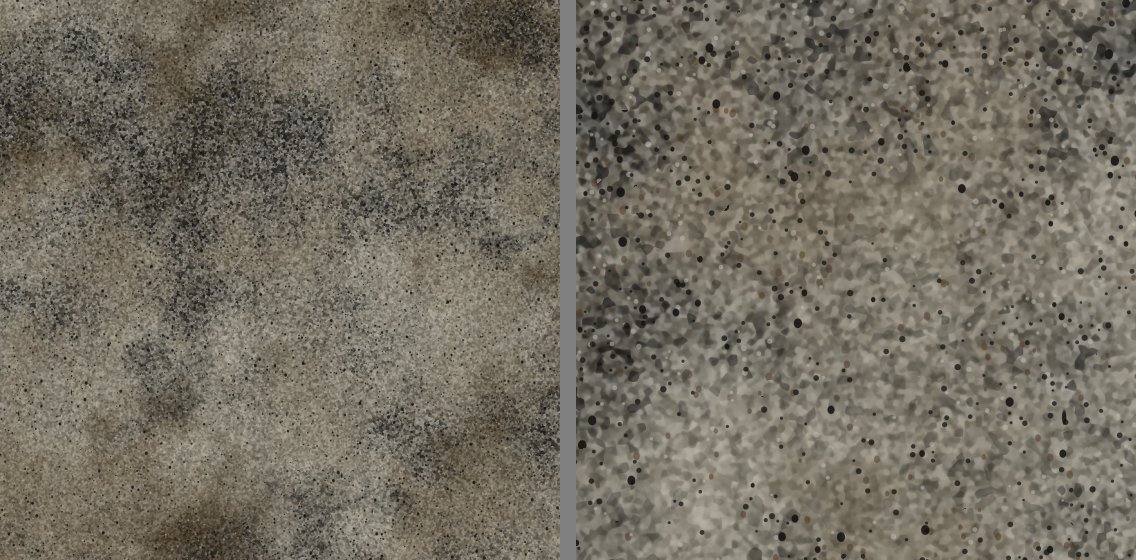
Left, the full canvas; right, a detail of the centre.
This texture is drawn by a WebGL 1 fragment shader. Its source:

```glsl
precision highp float;
// Weathered concrete: a tan and pale mottled ground with brown stains and
// grey soot, covered in gritty grain, small dark pits and short scratches.
// Clouds and grain are blended cellular noise; pits are jittered cell dots.

uniform vec2 u_resolution;

const vec3 TAN = vec3(0.480, 0.440, 0.370);
const vec3 PALE = vec3(0.575, 0.555, 0.500);
const vec3 BROWN = vec3(0.270, 0.225, 0.155);
const vec3 SOOT = vec3(0.225, 0.230, 0.225);
const vec3 STEEL = vec3(0.510, 0.505, 0.480);
const vec3 RUST = vec3(0.310, 0.230, 0.130);
const vec3 PIT = vec3(0.070, 0.070, 0.065);
const vec3 CHALK = vec3(0.740, 0.730, 0.690);

// Three random values per cell.
vec3 hash3(vec2 cell) {
  vec3 q = fract(cell.xyx * vec3(0.1031, 0.1030, 0.0973));
  q += dot(q, q.yxz + 33.33);
  return fract((q.xxy + q.yzz) * q.zyx);
}

// Random cell values blended by distance to their jittered points.
float cellBlend(vec2 p, float seed) {
  vec2 cell = floor(p);
  vec2 local = p - cell;
  float total = 0.0;
  float weights = 0.0;
  for (int y = -1; y <= 1; y++) {
    for (int x = -1; x <= 1; x++) {
      vec2 offset = vec2(float(x), float(y));
      vec3 rnd = hash3(cell + offset + seed);
      vec2 d = offset + rnd.xy - local;
      float w = exp(-5.0 * dot(d, d));
      total += w * rnd.z;
      weights += w;
    }
  }
  return total / weights;
}

// Four octaves of blended cells, centred on 0.5.
float clouds(vec2 p, float seed) {
  float sum = 0.0;
  float amplitude = 0.5;
  float norm = 0.0;
  for (int i = 0; i < 4; i++) {
    sum += amplitude * cellBlend(p, seed + float(i) * 19.0);
    norm += amplitude;
    amplitude *= 0.55;
    p = mat2(1.6, 1.2, -1.2, 1.6) * p;
  }
  return sum / norm;
}

// Scattered dots; unequal scales stretch them into scratches.
float specks(vec2 uv, vec2 scale, float density, vec2 radii, float seed) {
  vec2 p = uv * scale;
  vec2 cell = floor(p);
  vec2 local = p - cell;
  float soft = 0.7 * max(scale.x, scale.y) / u_resolution.y;
  float cover = 0.0;
  for (int y = -1; y <= 1; y++) {
    for (int x = -1; x <= 1; x++) {
      vec2 offset = vec2(float(x), float(y));
      vec3 rnd = hash3(cell + offset + seed);
      float radius = mix(radii.x, radii.y, fract(rnd.z * 57.0));
      float d = length(offset + rnd.xy - local);
      float disc = 1.0 - smoothstep(radius - soft, radius + soft, d);
      cover = max(cover, disc * step(rnd.z, density));
    }
  }
  return cover;
}

void main() {
  vec2 uv = gl_FragCoord.xy / u_resolution.y;

  // Broad masks
  float soot = smoothstep(0.40, 0.78, clouds(uv * 4.2, 11.0));
  float smudge = smoothstep(0.52, 0.84, clouds(uv * 7.5, 337.0));
  float brown = smoothstep(0.48, 0.80, clouds(uv * vec2(3.6, 4.8), 137.0));
  float ground = clouds(uv * vec2(7.0, 5.5), 263.0);
  float streak = cellBlend(uv * vec2(45.0, 9.0), 71.0);

  // Ground, stains and soot
  vec3 color = mix(TAN, PALE, smoothstep(0.22, 0.76, ground));
  color = mix(color, STEEL, 0.55 * soot);
  color = mix(color, BROWN, 0.75 * brown);
  color = mix(color, SOOT, 0.45 * soot * soot + 0.45 * smudge);
  color *= 1.0 + 0.08 * (streak - 0.5);

  // Gritty grain, with dark flecks gathered in the soot
  float grain = cellBlend(uv * 310.0, 31.0) - 0.5;
  float grit = cellBlend(uv * 170.0, 91.0) - 0.5;
  float fleck = cellBlend(uv * 200.0, 53.0);
  float grime = clamp(soot + 0.6 * smudge, 0.0, 1.0);
  color += (0.19 + 0.12 * grime) * grain + 0.08 * grit;
  color = mix(color, PIT, (0.12 + 0.58 * grime) * smoothstep(0.60, 0.86, fleck));

  // Pits, rust dots, chalk dots and vertical scratches
  float rust = specks(uv, vec2(150.0, 120.0), 0.08 + 0.12 * brown, vec2(0.14, 0.32), 401.0);
  float finePits = specks(uv, vec2(170.0), 0.08 + 0.14 * grime, vec2(0.12, 0.32), 503.0);
  float largePits = specks(uv, vec2(105.0, 88.0), 0.035 + 0.07 * grime, vec2(0.12, 0.27), 607.0);
  float chalk = specks(uv, vec2(160.0), 0.04 + 0.08 * grime, vec2(0.12, 0.28), 701.0);
  float darkScratch = specks(uv, vec2(85.0, 28.0), 0.005, vec2(0.10, 0.16), 809.0);
  float paleScratch = specks(uv, vec2(90.0, 10.0), 0.006, vec2(0.08, 0.16), 907.0);
  color = mix(color, RUST, 0.55 * rust);
  color = mix(color, CHALK, 0.55 * chalk);
  color = mix(color, CHALK, 0.40 * paleScratch);
  color = mix(color, PIT, 0.75 * finePits);
  color = mix(color, PIT, 0.88 * max(largePits, darkScratch));

  gl_FragColor = vec4(clamp(color, 0.0, 1.0), 1.0);
}
```
